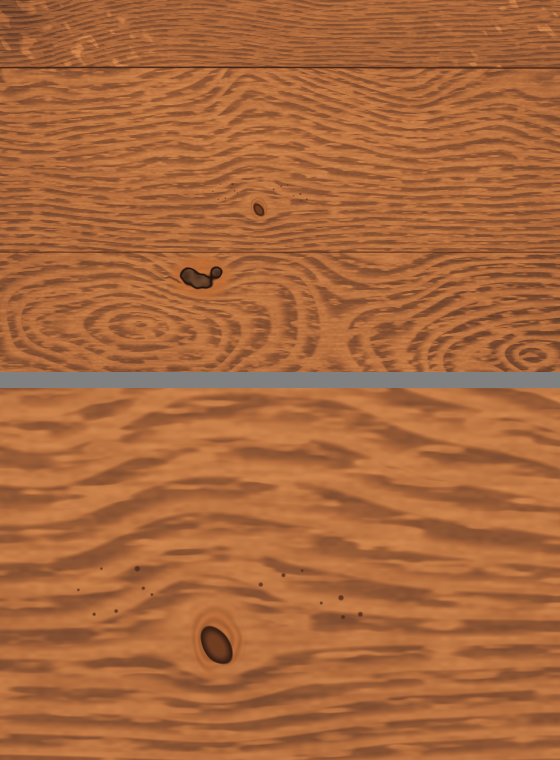
Top, the full canvas; bottom, a detail of the centre.
Reproduce this texture procedurally as a Shadertoy shader.

```glsl
float hash(vec2 p) {
    vec3 q = fract(p.xyx * 0.1031);
    q += dot(q, q.yzx + 33.33);
    return fract((q.x + q.y) * q.z);
}

float noise(vec2 p) {
    vec2 i = floor(p), f = fract(p);
    f = f * f * (3.0 - 2.0 * f);
    return mix(mix(hash(i), hash(i + vec2(1, 0)), f.x),
               mix(hash(i + vec2(0, 1)), hash(i + vec2(1, 1)), f.x), f.y);
}

float smoothMin(float a, float b, float k) {
    float h = max(k - abs(a - b), 0.0) / k;
    return min(a, b) - h * h * k * 0.25;
}

const float UPPER_SEAM = 0.818;
const float LOWER_SEAM = 0.322;
const vec2 SMALL_KNOT = vec2(0.695, 0.442);
const vec2 LARGE_KNOT = vec2(0.539, 0.255);

// Growth ring count; each plank has its own flow
float ringField(vec2 p) {
    float wobble = noise(p * vec2(9, 8)) - 0.5;
    float sway = noise(p * vec2(2.3, 3.1) + 7.0) - 0.5;
    if (p.y > UPPER_SEAM)
        return 72.0 * p.y + 5.0 * sway + wobble + 5.0 * exp(-12.0 * p.x * p.x);
    if (p.y > LOWER_SEAM) {
        vec2 q = p - SMALL_KNOT;
        q.y *= 1.0 - 0.002 / (dot(q, q) + 0.0015);
        float v = (q.y + SMALL_KNOT.y - LOWER_SEAM) / (UPPER_SEAM - LOWER_SEAM);
        float folds = 2.2 * v * v * sin(7.5 * p.x + 3.0 * sway);
        return 27.0 * (v - 0.3 * v * v) + sway * (1.5 + 4.0 * v)
             + wobble * (0.4 + 1.5 * v) + folds;
    }
    float leftOval = length((p - vec2(0.38, 0.13)) * vec2(0.42, 1.0));
    float rightOval = length((p - vec2(1.42, 0.05)) * vec2(0.45, 1.0));
    vec2 k = p - LARGE_KNOT;
    return 36.0 * smoothMin(leftOval, rightOval, 0.08) + 2.2 * sway + 1.3 * wobble
         + 2.5 * exp(-90.0 * dot(k, k));
}

vec3 woodColor(float tone) {
    vec3 light = vec3(0.83, 0.54, 0.31);
    vec3 middle = vec3(0.70, 0.42, 0.235);
    vec3 dark = vec3(0.38, 0.23, 0.16);
    vec3 c = mix(light, middle, clamp(tone / 0.3, 0.0, 1.0));
    return mix(c, dark, clamp((tone - 0.3) / 0.7, 0.0, 1.0));
}

void mainImage(out vec4 fragColor, in vec2 fragCoord) {
    vec2 p = fragCoord / iResolution.y;
    float px = 1.0 / iResolution.y;
    float topPlank = step(UPPER_SEAM, p.y);
    float lowPlank = 1.0 - step(LOWER_SEAM, p.y);

    // Ring bands broken into short pore dashes
    float rings = ringField(p);
    float t = fract(rings);
    float band = smoothstep(0.15, 0.6, t) * (1.0 - smoothstep(0.84, 1.0, t));
    float pores = noise(vec2(p.x * 30.0, p.y * 120.0 + rings * 1.5));
    pores = 0.7 * pores + 0.3 * noise(p * vec2(70, 260));
    float dark = band * smoothstep(0.25, 0.6, pores);

    // Clear wood around both knots
    vec2 s = p - SMALL_KNOT, k = p - LARGE_KNOT;
    float ragged = (noise(p * 70.0) - 0.5) * 0.012;
    float smallHalo = 1.0 - smoothstep(0.018, 0.036, length(s * vec2(1.2, 0.9)) + ragged);
    float largeHalo = lowPlank * (1.0 - smoothstep(0.05, 0.09, length(k * vec2(0.9, 1.3)) + ragged));
    dark *= 1.0 - 0.85 * max(smallHalo, largeHalo);

    // Fine fibre, uneven stain and darker borders
    float fibre = 0.65 * noise(p * vec2(22, 210)) + 0.35 * noise(p * vec2(130, 260));
    float tone = 0.3 * fibre + 0.1 * (noise(p * vec2(2.5, 5.0)) - 0.3);
    float heavyRings = lowPlank * smoothstep(0.9, 1.3, p.x);
    tone += dark * (0.46 + 0.14 * heavyRings - 0.12 * topPlank) + 0.14 * topPlank;
    vec2 fromMiddle = p - vec2(0.8, 0.52);
    tone += 0.12 * dot(fromMiddle, fromMiddle);
    tone += 0.28 * (1.0 - smoothstep(0.0, 0.25, length(p - vec2(0, 1))));

    // Pale ray flecks near the ends of the top plank
    float ends = 1.0 - smoothstep(0.3, 0.5, p.x) + smoothstep(1.1, 1.35, p.x);
    float fleck = smoothstep(0.72, 0.88, noise(vec2(p.x * 45.0 + p.y * 30.0, p.y * 38.0 - p.x * 9.0)));
    tone -= 0.3 * fleck * ends * topPlank;
    vec3 color = woodColor(tone);

    // Small knot: ringed orange eye with a tilted core
    float eye = length(s * vec2(1.2, 0.9));
    vec3 eyeColor = vec3(0.72, 0.41, 0.21) * (0.95 + 0.09 * sin(eye * 700.0 + ragged * 300.0));
    color = mix(color, eyeColor, 0.8 * smallHalo);
    vec2 c = mat2(0.87, -0.5, 0.5, 0.87) * (s - vec2(0.001, -0.006));
    float core = (length(c / vec2(0.011, 0.019)) - 1.0) * 0.011 + ragged * 0.2;
    vec3 coreColor = mix(vec3(0.2, 0.11, 0.07), vec3(0.44, 0.24, 0.13), smoothstep(0.0, 0.007, -core));
    color = mix(color, coreColor, 1.0 - smoothstep(-px, px, core));

    // Large knot: lobed grey-brown hollow with a burnt rim
    color = mix(color, vec3(0.74, 0.41, 0.19) * (0.85 + 0.3 * fibre), 0.7 * largeHalo);
    float hollow = length(k - vec2(-0.034, 0.006)) - 0.021;
    hollow = smoothMin(hollow, length((k - vec2(0.0, -0.011)) * vec2(0.6, 1.0)) - 0.021, 0.015);
    hollow = smoothMin(hollow, length(k - vec2(0.043, 0.013)) - 0.015, 0.012) + ragged * 0.4;
    vec3 fill = mix(vec3(0.26, 0.17, 0.12), vec3(0.46, 0.3, 0.19), noise(p * vec2(60, 90)));
    fill = mix(vec3(0.13, 0.07, 0.05), fill, smoothstep(0.002, 0.008, -hollow));
    color = mix(color, fill, 1.0 - smoothstep(-px, px, hollow));

    // Crack running left from the large knot
    float crack = abs(k.y + 0.012 + 0.25 * (k.x + 0.05) + ragged) - 0.001;
    float crackSpan = smoothstep(-0.12, -0.09, k.x) * (1.0 - smoothstep(-0.06, -0.045, k.x));
    color = mix(color, vec3(0.3, 0.17, 0.1), 0.6 * crackSpan * (1.0 - smoothstep(0.0, 1.5 * px, crack)));

    // Pinholes scattered beside the small knot
    for (float i = 0.0; i < 14.0; i++) {
        float side = mod(i, 2.0) * 2.0 - 1.0;
        vec2 hole = vec2(side * (0.035 + 0.1 * hash(vec2(i, 3))), 0.015 + 0.05 * hash(vec2(i, 8)));
        float d = length(s - hole) - 0.001 - 0.0015 * hash(vec2(i, 5));
        color = mix(color, vec3(0.27, 0.15, 0.09), 0.75 * (1.0 - smoothstep(-px, px, d)));
    }

    // Seams between the planks
    float upper = abs(p.y - UPPER_SEAM - 0.001 * sin(p.x * 3.0)) - 0.0017;
    float lower = abs(p.y - LOWER_SEAM) - 0.0012;
    color = mix(color, vec3(0.19, 0.09, 0.05), 0.92 * (1.0 - smoothstep(-px, px, upper)));
    color = mix(color, vec3(0.26, 0.13, 0.07), 0.85 * (1.0 - smoothstep(-px, px, lower)));

    fragColor = vec4(color, 1.0);
}
```
